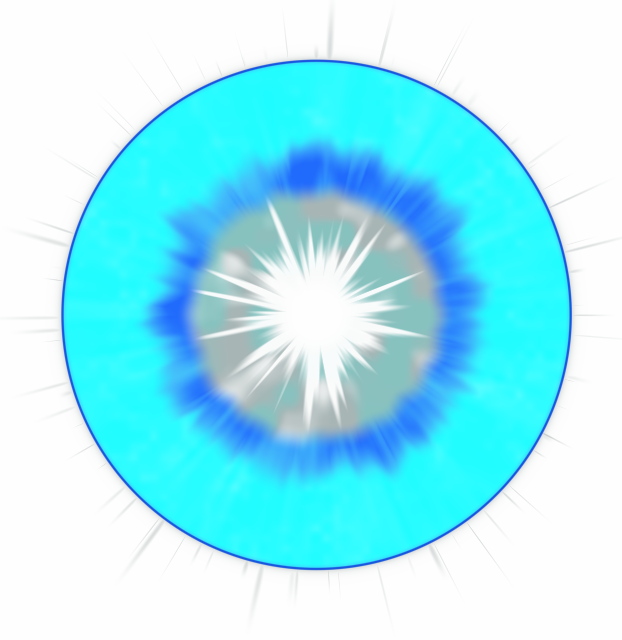
Reproduce this background procedurally as a Shadertoy shader.

```glsl
// A cyan iris-like energy disc with a jagged blue ring, a grey cloudy heart and
// a white starburst; faint grey spikes escape beyond the rim. Built from value
// noise in polar coordinates (seamless around the turn) and a loop of spikes.
#define CENTER vec2(0.509, 0.508)
#define DISC_RADIUS 0.398
#define HEART_RADIUS 0.196
#define RING_RADIUS 0.246
#define RING_JAG 0.064
#define CORE_RADIUS 0.046
#define RAY_REACH 0.17
#define SPIKE_COUNT 76
#define SPIKE_OPACITY 0.34

const float TAU = 6.28318;
const vec3 WHITE = vec3(0.995);
const vec3 CYAN = vec3(0.12, 0.99, 1.0);
const vec3 PALE_CYAN = vec3(0.46, 0.99, 1.0);
const vec3 SKY = vec3(0.28, 0.75, 0.98);
const vec3 BLUE = vec3(0.13, 0.42, 0.99);
const vec3 GREY = vec3(0.66, 0.71, 0.71);
const vec3 TEAL = vec3(0.53, 0.76, 0.75);
const vec3 RIM_BLUE = vec3(0.08, 0.28, 0.86);
const vec3 SPIKE_GREY = vec3(0.56, 0.60, 0.60);

float hash(vec2 p) {
    return fract(sin(dot(p, vec2(127.1, 311.7))) * 43758.5);
}

// Value noise whose x axis repeats after "period" cells
float noise(vec2 p, float period) {
    vec2 cell = floor(p), f = fract(p);
    f = f * f * (3.0 - 2.0 * f);
    float x0 = mod(cell.x, period), x1 = mod(cell.x + 1.0, period);
    float low = mix(hash(vec2(x0, cell.y)), hash(vec2(x1, cell.y)), f.x);
    float high = mix(hash(vec2(x0, cell.y + 1.0)), hash(vec2(x1, cell.y + 1.0)), f.x);
    return mix(low, high, f.y);
}

// Streaks: "count" cells around the circle, "stretch" cells per unit of radius
float streaks(float turn, float r, float count, float stretch, float seed) {
    return noise(vec2(turn * count, r * stretch + seed), count);
}

// Soft spikes thrown outward from the rim
float spikes(vec2 p, float r) {
    float shade = 0.0;
    for (int i = 0; i < SPIKE_COUNT; i++) {
        float id = float(i);
        float angle = TAU * (id + hash(vec2(id, 1.0)) * 1.6) / float(SPIKE_COUNT);
        vec2 dir = vec2(cos(angle), sin(angle));
        float size = hash(vec2(id, 2.0));
        float reach = 0.025 + 0.115 * size * size;
        float width = mix(0.0015, 0.009, pow(hash(vec2(id, 3.0)), 3.0));
        float across = abs(dot(p, vec2(-dir.y, dir.x)));
        float along = (r - DISC_RADIUS) / reach;
        float body = smoothstep(width, 0.0, across) * step(0.0, dot(p, dir));
        shade += body * smoothstep(1.0, 0.15, along) * mix(0.3, 1.0, hash(vec2(id, 4.0)));
    }
    return min(shade, 1.4) * SPIKE_OPACITY;
}

// Cyan disc with its jagged blue ring
vec3 discColor(vec2 p, float turn, float r) {
    float fine = streaks(turn, r, 150.0, 7.0, 3.0);
    float broad = streaks(turn, r, 46.0, 9.0, 17.0);
    float mist = noise(p * 26.0 + 40.0, 512.0) * noise(p * 63.0 + 90.0, 512.0);
    vec3 color = mix(CYAN, PALE_CYAN, 0.4 * fine * broad + 0.55 * mist * mist);

    float jag = 0.6 * streaks(turn, r, 40.0, 5.0, 31.0) + 0.4 * streaks(turn, r, 110.0, 6.0, 47.0);
    float edge = RING_RADIUS + RING_JAG * (jag - 0.25);
    float ring = smoothstep(edge + 0.022, edge - 0.024, r);
    float depth = smoothstep(edge + 0.008, edge - 0.045, r);
    float patches = streaks(turn, r, 17.0, 8.0, 61.0);
    float dark = depth * smoothstep(0.15, 0.75, 0.5 * patches + 0.3 * broad + 0.2 * fine);
    color = mix(color, SKY, ring * 0.95);
    color = mix(color, BLUE, clamp(dark * 1.05, 0.0, 1.0));
    return mix(color, SKY, 0.45 * ring * smoothstep(0.6, 0.95, fine));
}

// Grey cloudy heart with the white starburst
vec3 heartColor(vec2 p, float turn, float r) {
    float cloud = noise(p * 24.0 + 70.0, 512.0);
    float smear = streaks(turn, r, 34.0, 18.0, 83.0);
    vec3 color = mix(GREY, TEAL, smoothstep(0.3, 0.8, cloud));
    color = mix(color, WHITE, 0.75 * smoothstep(0.5, 0.95, 0.65 * smear + 0.35 * (1.0 - cloud)));
    float ray = 0.55 * streaks(turn, r, 64.0, 5.0, 101.0) + 0.45 * streaks(turn, r, 130.0, 6.0, 127.0);
    float reach = CORE_RADIUS + RAY_REACH * pow(ray, 2.0);
    color = mix(color, WHITE, 0.95 * smoothstep(reach + 0.035, reach - 0.015, r));
    return mix(color, WHITE, smoothstep(CORE_RADIUS + 0.022, CORE_RADIUS - 0.012, r));
}

void mainImage(out vec4 fragColor, in vec2 fragCoord) {
    vec2 p = (fragCoord - CENTER * iResolution.xy) / iResolution.y;
    float r = length(p);
    float turn = atan(p.y, p.x + 1e-5) / TAU + 0.5;
    float pixel = 1.0 / iResolution.y;

    // Page, spikes and a soft shadow around the rim
    float shadow = 0.4 * exp(-max(r - DISC_RADIUS, 0.0) / 0.005);
    vec3 color = mix(WHITE, SPIKE_GREY, max(spikes(p, r), shadow));

    // Disc, with the heart blended over it
    float wobble = 0.012 * (streaks(turn, r, 40.0, 4.0, 139.0) - 0.5);
    float heart = smoothstep(HEART_RADIUS + 0.018, HEART_RADIUS - 0.022, r + wobble);
    vec3 disc = mix(discColor(p, turn, r), heartColor(p, turn, r), heart);
    disc = mix(disc, SKY, 0.6 * smoothstep(DISC_RADIUS - 0.010, DISC_RADIUS, r));
    color = mix(color, disc, smoothstep(pixel, -pixel, r - DISC_RADIUS));

    // Thin dark rim
    float rim = smoothstep(0.0015 + pixel, 0.0005, abs(r - DISC_RADIUS + 0.001));
    color = mix(color, RIM_BLUE, 0.9 * rim);
    fragColor = vec4(color, 1.0);
}
```
